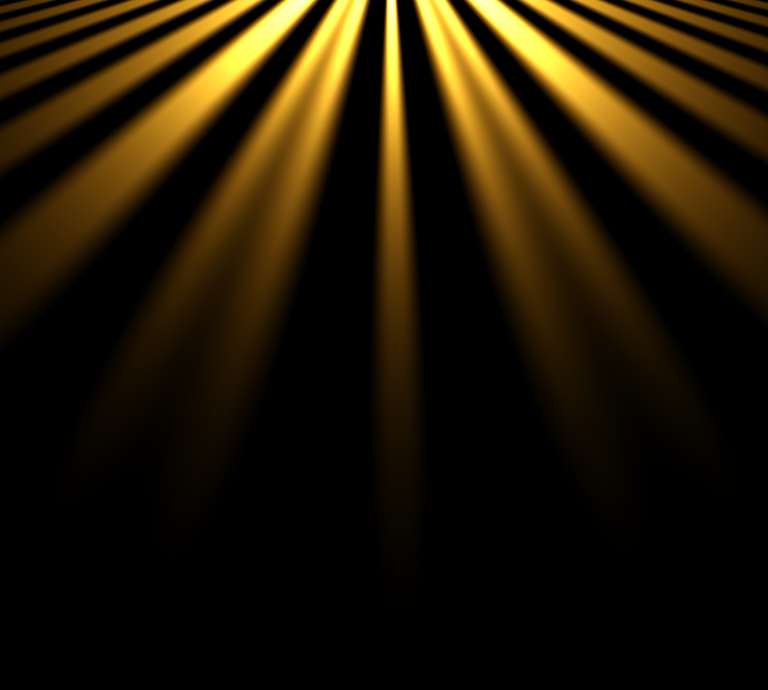
This background is drawn by a Shadertoy shader. Its source:

```glsl
#define SOURCE_X 0.508      // horizontal place of the light, share of width
#define SOURCE_RISE 0.123   // height of the light above the top edge
#define RAY_TILT 0.016      // lean of the whole fan
#define FIRST_RAY 0.47      // slope of the first side ray
#define RAY_SPACING 0.61    // slope step between side rays
#define GLOW 2.2            // energy at the top edge
#define FADE_LENGTH 0.238   // distance over which the glow decays
#define SIDE_SQUASH 0.6     // sideways weight of that distance
#define SIDE_FADE 1.6       // extra dimming towards the sides
#define BLACK_LEVEL 0.05    // energy lost in the dark

// Brightness across the fan; slope is sideways travel per unit of descent
float rayFan(float slope) {
    float spread = abs(slope - RAY_TILT);
    float index = max(0.0, round((spread - FIRST_RAY) / RAY_SPACING));
    float offset = abs(spread - FIRST_RAY - index * RAY_SPACING);

    // Innermost side rays are split by a dim seam
    float seam = 1.0 - 0.4 * exp(-pow(offset / 0.075, 2.0));
    float splitRay = (1.0 - smoothstep(0.10, 0.25, offset)) * seam;
    float plainRay = 1.0 - smoothstep(0.07, 0.27, offset);
    float boost = index < 1.5 ? 1.3 : 1.0;
    float sideRay = index < 0.5 ? splitRay : plainRay * boost;

    float centreRay = 1.0 - smoothstep(0.01, 0.085, spread);
    return max(sideRay, centreRay);
}

// Decay of the light with distance from the top centre
float falloff(float x, float depth) {
    float reach = length(vec2(x * SIDE_SQUASH, depth));
    return GLOW * exp(-reach / FADE_LENGTH - SIDE_FADE * x * x);
}

// Black through amber and gold to pale yellow
vec3 goldRamp(float energy) {
    vec3 linearPart = vec3(1.0, 0.56, 0.0);
    vec3 squarePart = vec3(0.0, 0.19, 0.20);
    return clamp(energy * linearPart + energy * energy * squarePart, 0.0, 1.0);
}

void mainImage(out vec4 fragColor, in vec2 fragCoord) {
    // Offset from the light, in canvas heights
    float x = (fragCoord.x - SOURCE_X * iResolution.x) / iResolution.y;
    float depth = 1.0 - fragCoord.y / iResolution.y;

    float slope = x / (depth + SOURCE_RISE);
    float energy = rayFan(slope) * falloff(x, depth) - BLACK_LEVEL;
    fragColor = vec4(goldRamp(max(energy, 0.0)), 1.0);
}
```
